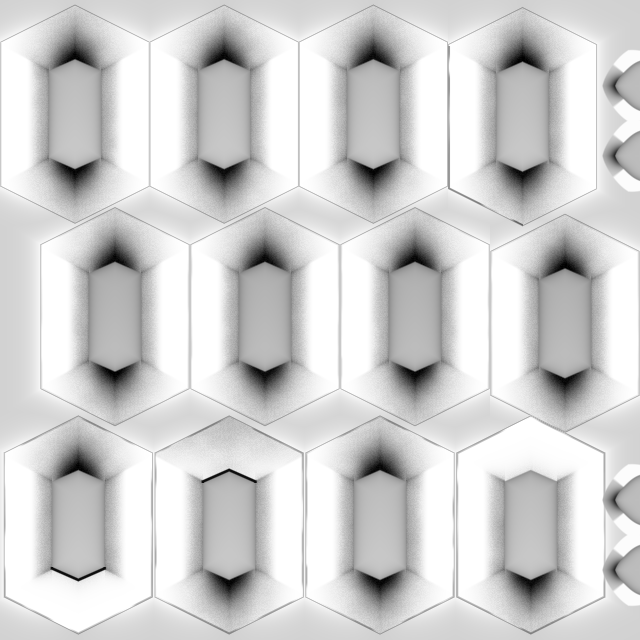
A WebGL 1 fragment shader for this texture map:

```glsl
precision highp float;
// Baked grey occlusion map: three staggered rows of four bevelled hexagon frames, with small rosettes on the right edge.
uniform vec2 u_resolution;

#define UNITS 768.0        // layout units across the canvas
#define COLUMNS 4.0
#define FRAME_HALF 89.0    // frame half width
#define FRAME_APEX 131.0   // frame half height
#define PANE_HALF 31.5     // inner pane half width
#define PANE_APEX 66.0     // inner pane half height
#define PANE_SLOPE 0.44
#define BEVEL 27.0         // width of the shaded side bevel
#define GROUND 0.82
#define GLOW_REACH 12.0
#define GRAIN 0.05
#define ROSETTE 45.0       // rosette radius

float hash(vec2 p) {
  return fract(sin(dot(p, vec2(127.1, 311.7))) * 43758.5453);
}

float noise(vec2 p) {
  vec2 i = floor(p), f = fract(p);
  f = f * f * (3.0 - 2.0 * f);
  return mix(mix(hash(i), hash(i + vec2(1.0, 0.0)), f.x),
             mix(hash(i + vec2(0.0, 1.0)), hash(i + 1.0), f.x), f.y);
}

// Distance to an upright hexagon with pointed top and bottom
float hexDistance(vec2 p, float halfWidth, float apex, float slope) {
  p = abs(p);
  return max(p.x - halfWidth, (p.y + slope * p.x - apex) / sqrt(1.0 + slope * slope));
}

float paneShade(vec2 q, float depth, float row) {
  float s = 0.77 - 0.0005 * q.y - 0.045 * step(0.5, row) * step(row, 1.5);
  return s - 0.15 * exp(-depth / 5.0) - 0.04 * exp(-depth / 14.0);
}

float sideShade(vec2 a) {
  float t = max(a.x - PANE_HALF, 0.0);
  float s = mix(0.72, 1.0, smoothstep(5.0, BEVEL, t));
  return s - 0.16 * exp(-t / 3.0);
}

// Sooty flame above and below the pane
float endShade(vec2 a) {
  float v = max(a.y + PANE_SLOPE * a.x - PANE_APEX, 0.0);
  float s = mix(0.87, 1.0, smoothstep(5.0, 85.0, a.x));
  s -= 0.26 * exp(-pow(a.x / 46.0, 2.0) - pow(v / 46.0, 2.0));
  float soot = exp(-pow(a.x / 27.0, 3.0) - pow(v / 22.0, 1.5));
  float streak = exp(-a.x / 5.0 - pow(v / 42.0, 2.0));
  return max(s * (1.0 - 0.97 * soot) - 0.10 * streak, 0.03);
}

float frameShade(vec2 q, float row, float col, float d, float aa) {
  vec2 a = abs(q);
  float top = step(0.0, q.y);
  float pane = hexDistance(q, PANE_HALF, PANE_APEX, PANE_SLOPE);
  float crease = a.y - 36.0 - 0.53 * a.x;

  // Some ends of the last row stay clean
  float last = step(1.5, row);
  float upperClean = top * step(0.5, mod(col, 2.0));
  float lowerClean = (1.0 - top) * step(col, 0.5);
  float clean = last * max(upperClean, lowerClean);
  float dull = last * upperClean * step(col, 1.5);
  float cleanEnd = mix(1.0 - 0.12 * exp(-max(pane, 0.0) / 9.0),
                       0.88 - 0.14 * smoothstep(10.0, 60.0, pane) + 0.0022 * a.x, dull);
  float end = mix(endShade(a), cleanEnd, clean);
  float s = mix(sideShade(a), end, smoothstep(-2.0, 2.0, crease));

  // Tapering spikes along the corner creases
  float spike = smoothstep(60.0, 34.0, a.x) * step(PANE_HALF, a.x);
  s -= 0.17 * spike * exp(-abs(crease) / 4.0);

  // Broad smudges and fine grain in the shaded parts
  float shaded = smoothstep(1.0, 0.85, s);
  s += shaded * GRAIN * (noise(q * 0.06 + col * 9.0 + row * 31.0) - 0.5);
  s += shaded * GRAIN * (hash(floor(q * 0.8) + col) - 0.5);
  s = mix(s, paneShade(q, max(-pane, 0.0), row), smoothstep(aa, -aa, pane));

  // Hard seams on clean pane edges and a few frame outlines
  float seam = clean * step(col, 1.5) * smoothstep(2.6, 0.6, abs(pane)) * step(50.0, a.y);
  float torn = step(row, 0.5) * step(2.5, col) * step(q.x, 0.0) * step(q.y, 85.0);
  float worn = smoothstep(0.25, 0.7, noise(q * 0.05 + col * 17.0));
  float outline = (last * 0.2 + torn * 0.45 + step(0.5, row) * 0.08) * worn;
  s = mix(s, 0.05, seam);
  return s - outline * smoothstep(2.2, 0.4, abs(d + 0.6));
}

// Small rosette cut by the right border: x is shade, y is coverage
vec2 rosette(vec2 q, float aa) {
  float r = length(q);
  float a = abs(atan(q.y, -q.x));
  float rim = ROSETTE - 4.0 * abs(sin(2.5 * a));
  float inner = 30.0 - 5.0 * abs(sin(2.0 * a));
  float soot = exp(-pow(a / 0.55, 2.0) - max(r - inner, 0.0) / 9.0);
  float s = mix(0.84 - 0.78 * soot, 0.99, smoothstep(0.62, 0.72, a));
  float core = 0.74 - 0.25 * exp(-max(inner - r, 0.0) / 4.0);
  s = mix(s, core, smoothstep(aa, -aa, r - inner));
  return vec2(s, smoothstep(aa, -aa, r - rim));
}

void main() {
  vec2 p = gl_FragCoord.xy / u_resolution * UNITS;
  float aa = UNITS / min(u_resolution.x, u_resolution.y);
  float ground = GROUND, frame = 0.0, cover = 0.0;

  for (int i = 0; i < 3; i++) {
    float row = float(i);
    float odd = mod(row, 2.0);
    float pitch = 179.0 + row;
    float startX = 90.0 + 46.0 * odd + 2.0 * row;
    float col = clamp(floor((p.x - startX) / pitch + 0.5), 0.0, COLUMNS - 1.0);
    float sag = step(2.5, col) * (row < 1.5 ? 3.0 + 5.0 * odd : 0.0);
    vec2 q = p - vec2(startX + col * pitch, 631.0 - 246.5 * row + 3.5 * odd - sag);
    float d = hexDistance(q, FRAME_HALF, FRAME_APEX, 0.5);
    float glow = smoothstep(0.0, 80.0, abs(q.x)) * exp(-max(d, 0.0) / GLOW_REACH);
    ground = max(ground, mix(GROUND, 0.98, glow));
    float inside = smoothstep(aa, -aa, d);
    frame = mix(frame, frameShade(q, row, col, d, aa), inside);
    cover = max(cover, inside);
  }
  float shade = mix(ground, frame, cover);

  for (int i = 0; i < 4; i++) {
    float k = float(i);
    float y = 665.0 - 84.0 * mod(k, 2.0) - 497.0 * floor(k / 2.0);
    vec2 r = rosette(p - vec2(UNITS, y), aa);
    shade = mix(shade, r.x, r.y);
  }
  gl_FragColor = vec4(vec3(clamp(shade, 0.0, 1.0)), 1.0);
}
```
